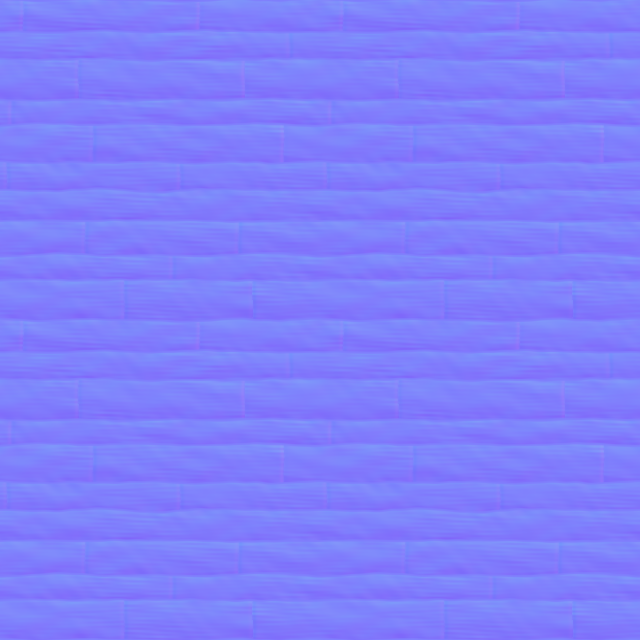
This texture map is drawn by a WebGL 1 fragment shader. Its source:

```glsl
precision highp float;
// Tangent-space normal map of worn timber planks laid in uneven courses.
// Each tile holds ten courses; rounded profiles, butt joints, dents and grain
// are summed as surface slopes, with periodic sine layers for all variation.

uniform vec2 u_resolution;

const float TILES = 2.0;          // repeats across and down
const float CURVE = 0.102;        // roundness of the plank face
const float LIP = 0.058;          // extra slope beside a seam
const float LIP_WIDTH = 0.010;
const float SEAM_SOFT = 0.006;
const float SEAM_WOBBLE = 0.0022;
const float JOINT = 0.100;        // slope at plank ends
const float JOINT_WIDTH = 0.0062;
const float LUMPS = 0.036;
const float DENTS = 0.034;
const float GRAIN = 0.030;
const float BLUE_SCALE = 0.487;
const float TAU = 6.2831853;
const int COURSES = 10;
const int WAVES = 14;

float hash(vec2 p) {
  return fract(sin(dot(p, vec2(12.99, 78.23))) * 4375.85);
}

// Height of a course and its two joint positions, counted from the top.
// Equal joints mean a single one; negative joints mean none.
vec3 courseLayout(int i) {
  if (i == 0) return vec3(0.099, 0.073, 0.625);
  if (i == 1) return vec3(0.087, 0.904, 0.904);
  if (i == 2) return vec3(0.126, 0.245, 0.766);
  if (i == 3) return vec3(0.077, 0.037, 0.037);
  if (i == 4) return vec3(0.119, 0.290, 0.888);
  if (i == 5) return vec3(0.086, 0.021, 0.563);
  if (i == 6) return vec3(0.096, -1.0, -1.0);
  if (i == 7) return vec3(0.107, 0.266, 0.745);
  if (i == 8) return vec3(0.078, 0.539, 0.539);
  return vec3(0.125, 0.388, 0.789);
}

// Sum of random whole-number waves: slope in xy, height in z; tiles at 1.
vec3 waveField(vec2 p, vec2 lo, vec2 hi, float seed) {
  vec3 sum = vec3(0.0);
  for (int i = 0; i < WAVES; i++) {
    vec2 key = vec2(float(i) + 1.0, seed);
    vec2 pick = vec2(hash(key), hash(key + 17.3));
    vec2 k = floor(mix(lo, hi + 1.0, pick));
    float a = TAU * (dot(k, p) + hash(key + 41.7));
    sum += vec3(k * cos(a) / length(hi), sin(a));
  }
  return sum / sqrt(0.5 * float(WAVES));
}

// Groove at a plank end; each side is worn by a different amount.
float jointSlope(float x, float joint, float wear) {
  float d = (fract(x - joint + 0.5) - 0.5) / JOINT_WIDTH;
  float side = d < 0.0 ? 0.35 + 0.65 * wear : 0.9 - 0.65 * wear;
  return -JOINT * side * d * exp(0.5 - 0.5 * d * d);
}

void main() {
  vec2 p = fract(gl_FragCoord.xy / u_resolution * TILES);

  // Bend the seams, then find the course
  float bend = waveField(p, vec2(-4.0, -9.0), vec2(4.0, 9.0), 3.0).z
             + 0.3 * waveField(p, vec2(-16.0, -9.0), vec2(16.0, 9.0), 7.0).z;
  float depth = fract(1.0 - p.y + SEAM_WOBBLE * bend);
  float top = 0.0;
  float courseTop = 0.0;
  float id = 0.0;
  vec3 course = courseLayout(0);
  for (int i = 0; i < COURSES; i++) {
    vec3 candidate = courseLayout(i);
    if (depth >= top) {
      course = candidate;
      courseTop = top;
      id = float(i);
    }
    top += candidate.x;
  }

  // Distances to the upper and lower seams
  float above = max(depth - courseTop, 0.0);
  float below = max(course.x - above, 0.0);
  float edge = min(above, below);
  float face = smoothstep(0.0, SEAM_SOFT, edge);
  float x = p.x + 0.0012 * sin(TAU * 9.0 * p.y + id);
  float segment = mod(step(course.y, x) + step(course.z, x), 2.0);
  vec2 plank = vec2(id, segment);

  // Rounded profile with a brighter upper lip and a softer lower one
  vec2 slope = vec2(0.0);
  slope.y = CURVE * (below - above) / course.x;
  slope.y += LIP * (exp(-above / LIP_WIDTH) - 0.45 * exp(-below / LIP_WIDTH));

  // Lumps, edge dents and fine lengthwise grain
  vec2 q = p + vec2(hash(plank + 5.1), hash(plank + 9.4));
  slope += LUMPS * waveField(q, vec2(-6.0, 4.0), vec2(6.0, 17.0), 11.0).xy;
  float ragged = 0.25 + 0.75 * exp(-edge / 0.016);
  slope += DENTS * ragged
         * waveField(p, vec2(-20.0, -24.0), vec2(20.0, 24.0), 23.0).xy;
  float patches = 0.75 + 0.35 * sin(TAU * (2.0 * q.x + 3.0 * q.y));
  slope += GRAIN * patches
         * waveField(q, vec2(-5.0, 24.0), vec2(5.0, 84.0), 37.0).xy;
  slope *= face;

  // Butt joints between planks
  if (course.y >= 0.0) {
    slope.x += face * jointSlope(x, course.y, hash(vec2(id, 2.7)));
    if (course.z > course.y)
      slope.x += face * jointSlope(x, course.z, hash(vec2(id, 6.2)));
  }

  vec3 normal = normalize(vec3(slope, 1.0));
  gl_FragColor = vec4(0.5 + normal * vec3(0.5, 0.5, BLUE_SCALE), 1.0);
}
```
